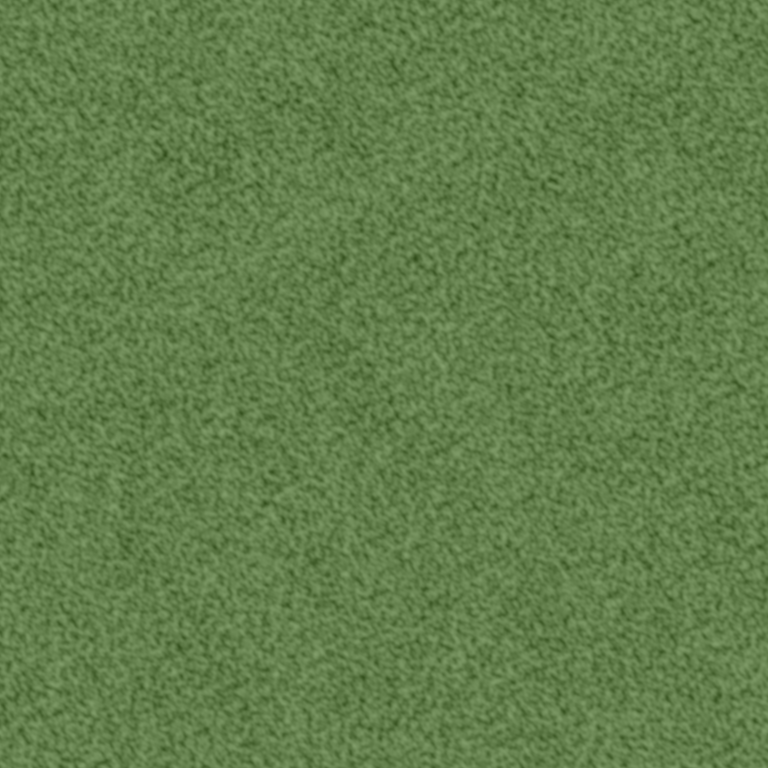
Write a WebGL 1 fragment shader that draws this texture.

```glsl
precision highp float;
// Soft green felt: a fine, short, slightly matted nap.
// Octaves of gradient noise, each turned to its own angle and drawn out along
// one diagonal, shift a single base green lighter and darker.

uniform vec2 u_resolution;

#define BASE_GREEN vec3(0.386, 0.496, 0.296)
#define CONTRAST 0.155      // strength of the light and dark grains
#define SHADOW_SKEW 0.22    // makes dark pits deeper than light tips
#define NAP_ANGLE -0.75     // direction in which fibres lie, in radians
#define NAP_STRETCH 1.3     // length of a grain relative to its width
#define FINE_SCALE 178.0    // noise cells across the canvas
#define GRAIN_SCALE 118.0
#define CLUMP_SCALE 46.0
#define PATCH_SCALE 11.0

mat2 rotation(float angle) {
  float c = cos(angle), s = sin(angle);
  return mat2(c, -s, s, c);
}

// Pseudo-random unit vector for a lattice point
vec2 latticeGradient(vec2 cell) {
  vec3 h = fract(cell.xyx * vec3(0.1031, 0.1030, 0.0973));
  h += dot(h, h.yzx + 33.33);
  float angle = 6.28319 * fract((h.x + h.y) * h.z);
  return vec2(cos(angle), sin(angle));
}

float gradientNoise(vec2 p) {
  vec2 cell = floor(p);
  vec2 f = p - cell;
  vec2 fade = f * f * f * (f * (f * 6.0 - 15.0) + 10.0);
  vec2 e = vec2(1.0, 0.0);
  float a = dot(latticeGradient(cell), f);
  float b = dot(latticeGradient(cell + e.xy), f - e.xy);
  float c = dot(latticeGradient(cell + e.yx), f - e.yx);
  float d = dot(latticeGradient(cell + e.xx), f - e.xx);
  return mix(mix(a, b, fade.x), mix(c, d, fade.x), fade.y);
}

// One octave, turned so that the lattices of the octaves never line up
float napLayer(vec2 p, float scale, float angle) {
  return gradientNoise(rotation(angle) * p * scale + angle * 71.3);
}

void main() {
  vec2 uv = gl_FragCoord.xy / min(u_resolution.x, u_resolution.y);

  // Axes along and across the nap
  vec2 nap = rotation(NAP_ANGLE) * uv;
  nap.x /= NAP_STRETCH;

  // Grains carry most of the contrast, clumps and patches only a little
  float relief = 0.60 * napLayer(nap, FINE_SCALE, 0.4)
               + 1.00 * napLayer(nap, GRAIN_SCALE, 1.3)
               + 0.36 * napLayer(nap, CLUMP_SCALE, 2.1)
               + 0.18 * napLayer(nap, PATCH_SCALE, 2.9);

  // Deepen the pits while keeping the mean tone
  float tone = relief - SHADOW_SKEW * (relief * relief - 0.07);

  gl_FragColor = vec4(BASE_GREEN + CONTRAST * tone, 1.0);
}
```
